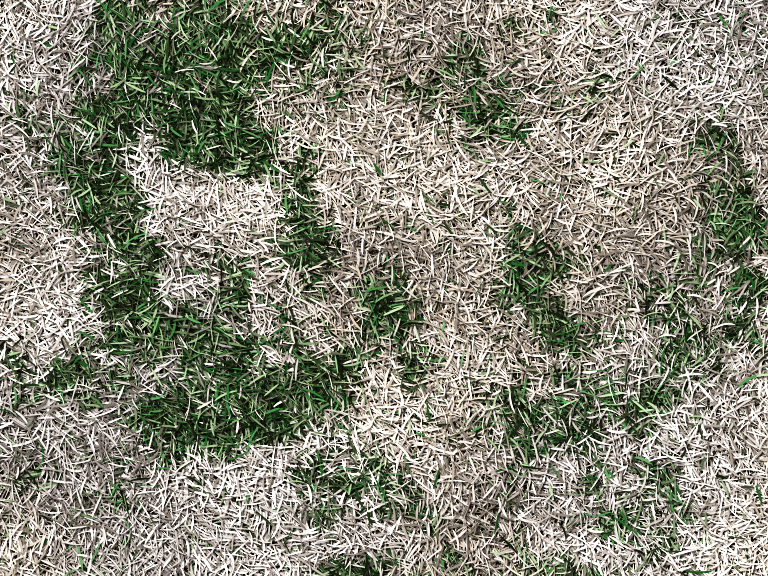
This texture is drawn by a Shadertoy shader. Its source:

```glsl
// Sunlit lawn seen from above: tangled dry straw with ragged tufts of green grass.

const int LAYERS = 24;
const vec3 SOIL = vec3(0.12, 0.10, 0.06);
const vec3 STRAW_DARK = vec3(0.49, 0.455, 0.415);
const vec3 STRAW_PALE = vec3(1.36, 1.31, 1.29);
const vec3 STRAW_TAN = vec3(1.17, 1.06, 0.93);
const vec3 GREEN_DARK = vec3(0.10, 0.13, 0.06);
const vec3 GREEN_PALE = vec3(0.72, 0.83, 0.64);
const vec3 GREEN_VIVID = vec3(0.15, 0.46, 0.20);
const vec2 SHADOW_OFFSET = vec2(0.0020, -0.0024);
const mat2 TURN = mat2(0.8, 0.6, -0.6, 0.8);

vec3 hash3(vec3 p) {
    p = fract(p * vec3(0.1031, 0.1030, 0.0973));
    p += dot(p, p.yxz + 33.33);
    return fract((p.xxy + p.yxx) * p.zyx);
}

float noise(vec2 p, float seed) {
    vec2 i = floor(p), f = fract(p);
    f = f * f * (3.0 - 2.0 * f);
    float a = hash3(vec3(i, seed)).x;
    float b = hash3(vec3(i + vec2(1.0, 0.0), seed)).x;
    float c = hash3(vec3(i + vec2(0.0, 1.0), seed)).x;
    float d = hash3(vec3(i + 1.0, seed)).x;
    return mix(mix(a, b, f.x), mix(c, d, f.x), f.y);
}

// Share of green blades at a place: turned octaves give loose, broken tufts.
float greenShare(vec2 p) {
    float sum = 0.0;
    float weight = 0.30;
    vec2 q = TURN * p * 4.0;
    for (int i = 0; i < 4; i++) {
        sum += weight * noise(q + 5.3, 11.0 + float(i));
        q = TURN * q * 2.1;
        weight *= (i == 0) ? 1.0 : 0.7;
    }
    return 0.05 + 0.82 * smoothstep(0.48, 0.68, sum / 0.957);
}

vec3 strawColor(float tone, float warmth) {
    return mix(STRAW_DARK, mix(STRAW_PALE, STRAW_TAN, warmth), tone);
}

vec3 greenColor(float tone, float vivid) {
    vec3 c = mix(GREEN_DARK, GREEN_PALE, pow(tone, 1.5));
    return mix(c, GREEN_VIVID, 0.6 * smoothstep(0.65, 0.95, vivid));
}

// Coverage of a bent, tapering blade (x) and of the soft shadow beside it (y).
vec2 blade(vec2 p, float angle, float halfLength, float halfWidth, float bend, float pixel) {
    vec2 along = vec2(cos(angle), sin(angle));
    vec2 across = vec2(-along.y, along.x);
    float u = dot(p, along) / halfLength;
    float v = dot(p, across) + bend * halfLength * (u * u - 0.3);
    float tip = 1.0 - smoothstep(0.8, 1.0, abs(u));
    float width = halfWidth * (1.0 - 0.6 * u * u);
    float ink = clamp((width - abs(v)) / pixel + 0.5, 0.0, 1.0);
    float side = abs(v - dot(SHADOW_OFFSET, across));
    float shade = 1.0 - smoothstep(0.5 * width, 1.6 * width + pixel, side);
    return vec2(ink, shade) * tip;
}

// Lays one scattered sheet of blades over the colour below.
vec3 bladeLayer(vec3 below, vec2 p, float cell, float layer, float flow, float pixel) {
    vec2 shift = hash3(vec3(layer, 3.7, 9.1)).xy * 7.0;
    vec2 home = floor(p / cell + shift);
    vec3 color = below;
    for (int y = -1; y <= 1; y++)
    for (int x = -1; x <= 1; x++) {
        vec2 id = home + vec2(x, y);
        vec3 place = hash3(vec3(id, layer + 20.0));
        vec3 look = hash3(vec3(id, layer + 60.0));
        vec3 kind = hash3(vec3(id, layer + 100.0));
        vec2 center = (id + place.xy - shift) * cell;
        float angle = flow + (place.z - 0.5) * 2.8;
        float halfLength = cell * mix(0.40, 0.95, look.x);
        float halfWidth = mix(0.0009, 0.0022, look.y * look.y);
        vec2 cover = blade(p - center, angle, halfLength, halfWidth,
                           (look.z - 0.5) * 0.35, pixel);
        if (cover.x + cover.y < 0.002) continue;

        float green = greenShare(center);
        float warmth = smoothstep(0.35, 0.7, noise(TURN * center * 2.6, 31.0));
        float bleach = mix(0.80, 1.18, noise(TURN * center * 5.0, 32.0));
        vec3 tint = kind.x < green
            ? greenColor(kind.y, kind.z)
            : strawColor(kind.y, kind.z * warmth) * bleach * mix(1.0, 0.82, green);
        color *= 1.0 - 0.31 * cover.y;
        color = mix(color, tint, cover.x);
    }
    return color;
}

void mainImage(out vec4 fragColor, in vec2 fragCoord) {
    vec2 p = fragCoord / iResolution.y;
    float pixel = 1.0 / iResolution.y;

    // Soil with fine litter
    float litter = noise(p * 160.0, 41.0);
    vec3 color = SOIL * (0.5 + litter);

    // Blades from the bottom of the thatch to the top
    float flow = 4.0 * noise(TURN * p * 2.4, 51.0);
    for (int i = 0; i < LAYERS; i++) {
        float layer = float(i);
        float cell = mix(0.020, 0.034, fract(layer * 0.618));
        color = bladeLayer(color, p, cell, layer, flow, pixel);
    }

    // Harsh sunlight
    color = clamp(color * 1.04, 0.0, 1.0);
    color = mix(color, smoothstep(0.0, 0.92, color), 0.65);
    fragColor = vec4(color, 1.0);
}
```
